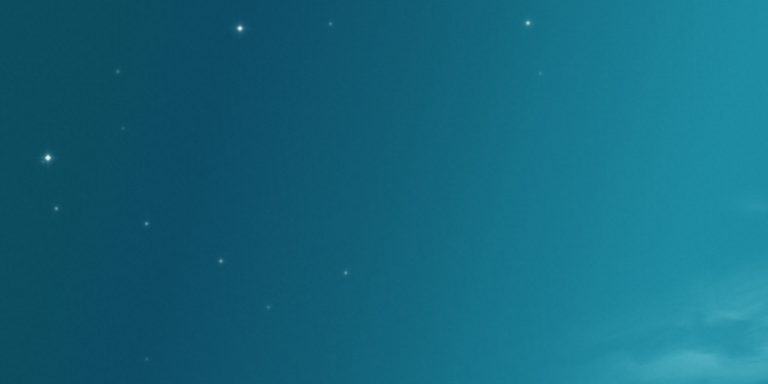
Reproduce this background procedurally as a Shadertoy shader.

```glsl
// A teal twilight sky: a slanted colour ramp, darkest in a blue band on the left,
// with hashed small stars, three bright ones and wispy cloud at the lower right.
// The ramp blends colour stops; the cloud is stretched fractal noise in soft ellipses.

const vec3 TEAL_SHADE = vec3(0.045, 0.305, 0.375);
const vec3 BLUE_BAND  = vec3(0.050, 0.300, 0.400);
const vec3 DEEP_TEAL  = vec3(0.065, 0.375, 0.465);
const vec3 MID_TEAL   = vec3(0.080, 0.440, 0.530);
const vec3 BRIGHT_SKY = vec3(0.115, 0.550, 0.640);
const vec3 CLOUD_TINT = vec3(0.360, 0.720, 0.780);
const vec3 STAR_TINT  = vec3(0.800, 0.940, 0.950);

float hash(vec2 p) {
    return fract(sin(dot(p, vec2(127.1, 311.7))) * 43758.5453);
}

float noise(vec2 p) {
    vec2 cell = floor(p);
    vec2 f = fract(p);
    f = f * f * (3.0 - 2.0 * f);
    float low  = mix(hash(cell), hash(cell + vec2(1.0, 0.0)), f.x);
    float high = mix(hash(cell + vec2(0.0, 1.0)), hash(cell + 1.0), f.x);
    return mix(low, high, f.y);
}

float fbm(vec2 p) {
    float sum = 0.0;
    float amplitude = 0.5;
    for (int octave = 0; octave < 5; octave++) {
        sum += amplitude * noise(p);
        p = p * 2.03 + 17.3;
        amplitude *= 0.5;
    }
    return sum;
}

vec2 rotate(vec2 p, float angle) {
    float c = cos(angle), s = sin(angle);
    return vec2(c * p.x + s * p.y, c * p.y - s * p.x);
}

// Soft elliptical falloff, 1 at the center
float softEllipse(vec2 p, vec2 center, vec2 radius) {
    vec2 d = (p - center) / radius;
    return exp(-dot(d, d));
}

// Colour ramp across the slanted axis
vec3 skyColor(vec2 p) {
    float t = p.x - 0.29 * p.y;
    vec3 color = mix(TEAL_SHADE, BLUE_BAND, smoothstep(0.0, 0.31, t));
    color = mix(color, DEEP_TEAL, smoothstep(0.25, 0.95, t));
    color = mix(color, MID_TEAL, smoothstep(0.75, 1.25, t));
    return mix(color, BRIGHT_SKY, smoothstep(1.0, 1.8, t));
}

// Wisps rising gently to the right
float cloudCover(vec2 p) {
    vec2 q = rotate(p, 0.22);
    float warp = fbm(q * vec2(3.0, 6.0));
    float wisps = fbm(q * vec2(4.0, 15.0) + 2.0 * warp);
    float mask = softEllipse(rotate(p - vec2(1.96, 0.13), 0.25), vec2(0.0), vec2(0.34, 0.13));
    mask += 0.45 * softEllipse(p, vec2(1.96, 0.47), vec2(0.05, 0.022));
    return mask * (0.15 + 0.75 * smoothstep(0.25, 0.75, wisps));
}

// Round core with a faint halo and crossed rays
float star(vec2 d, float size, float rays) {
    float r2 = dot(d, d) / (size * size);
    vec2 a = abs(d) / size;
    float cross = exp(-a.x * 2.5 - a.y * 0.6) + exp(-a.y * 2.5 - a.x * 0.6);
    return exp(-r2) + 0.15 * exp(-r2 * 0.15) + rays * cross;
}

// At most one star per grid cell, thinning out to the right
float scatteredStars(vec2 p, float cellSize) {
    vec2 cell = floor(p / cellSize);
    vec2 jitter = vec2(hash(cell + 3.7), hash(cell + 9.2));
    vec2 center = (cell + 0.15 + 0.7 * jitter) * cellSize;
    float chance = mix(0.65, 0.15, smoothstep(0.2, 1.7, center.x));
    float present = step(hash(cell + 21.4), chance);
    float glow = mix(0.12, 0.65, pow(hash(cell + 5.1), 1.5));
    return present * glow * star(p - center, 0.0042, 0.0);
}

void mainImage(out vec4 fragColor, in vec2 fragCoord) {
    vec2 p = fragCoord / iResolution.y;
    p.x *= 2.0 * iResolution.y / iResolution.x;

    // Sky and cloud
    vec3 color = skyColor(p);
    color = mix(color, CLOUD_TINT, clamp(cloudCover(p), 0.0, 1.0));

    // Stars
    float light = scatteredStars(p, 0.25);
    light += 0.95 * star(p - vec2(0.125, 0.589), 0.0062, 0.35);
    light += 0.90 * star(p - vec2(0.625, 0.926), 0.0060, 0.15);
    light += 0.75 * star(p - vec2(1.375, 0.940), 0.0048, 0.0);
    color = mix(color, STAR_TINT, clamp(light, 0.0, 1.0));

    // Fine grain
    color += 0.012 * (noise(p * 190.0) - 0.5);
    fragColor = vec4(color, 1.0);
}
```
